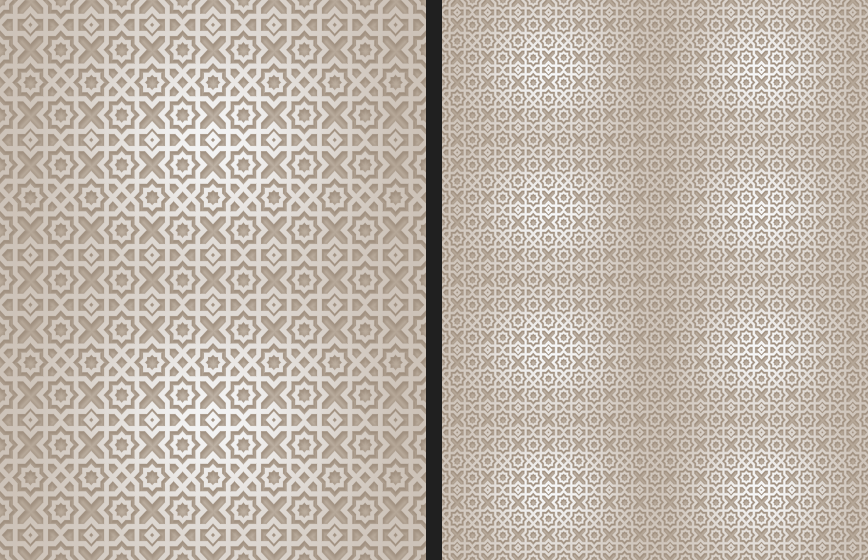
Left: one tile. Right: repeated 2 by 2.
Give the GLSL for this pattern, as a WebGL 1 fragment shader.

```glsl
precision highp float;
// Raised pearl lattice of eight-pointed stars and diamonds over shaded taupe, tiling both ways.
uniform vec2 u_resolution;

// Lengths are in units of one column width.
const float COLUMNS = 7.0;
const float BANDS = 2.0;
const float BAND_HEIGHT = 4.286;
const float RING = 0.25;            // half side of the squares forming a star ring
const float HALF_LINE = 0.040;
const float STAR_OUTER = 0.150;
const float STAR_HOLE = 0.082;
const float GEM_OUTER = 0.135;
const float GEM_HOLE = 0.033;
const vec2 SHADOW_SHIFT = vec2(-0.008, 0.028);
const float SHADOW_BLUR = 0.085;
const float SHADOW_STRENGTH = 0.85;

const vec3 GROUND_EDGE = vec3(0.725, 0.670, 0.610);
const vec3 GROUND_LIT = vec3(0.755, 0.710, 0.660);
const vec3 SHADOW = vec3(0.610, 0.545, 0.480);
const vec3 LINE_EDGE = vec3(0.805, 0.765, 0.725);
const vec3 LINE_LIT = vec3(0.955, 0.955, 0.955);

const float SQRT_HALF = 0.70710678;
const float TAU = 6.2831853;

float diamond(vec2 p, float radius) {
  return (abs(p.x) + abs(p.y) - radius) * SQRT_HALF;
}

// Union of an upright and a turned square.
float star(vec2 p, float halfSide) {
  p = abs(p);
  return min(max(p.x, p.y), (p.x + p.y) * SQRT_HALF) - halfSide;
}

float outline(float d) {
  return abs(d) - HALF_LINE;
}

float starWithRing(vec2 p) {
  float solid = max(star(p, STAR_OUTER), -star(p, STAR_HOLE));
  return min(solid, outline(star(p, RING)));
}

// Folds the canvas into half a column and one mirrored stretch of star lattice.
vec2 foldLattice(vec2 uv, float mirrorGap) {
  float x = abs(fract(uv.x * COLUMNS) - 0.5);
  float y = abs(fract(uv.y * BANDS + 0.5) - 0.5) * BAND_HEIGHT;
  float latticeY = y < mirrorGap ? y + 0.5 : abs(y - 2.0 * mirrorGap - 0.5);
  return vec2(x, latticeY);
}

// Signed distance to the raised ornament, negative inside.
float ornament(vec2 uv) {
  float mirrorGap = (BAND_HEIGHT - 2.0) / 6.0;
  vec2 p = foldLattice(uv, mirrorGap);

  // Two star rows, and the ring cut by the mirror line into a diamond.
  float d = min(starWithRing(p), starWithRing(p - 0.5));
  d = min(d, outline(star(p - vec2(0.0, 1.0), RING)));

  // Crossing lines between neighbouring stars.
  float linkRadius = 0.5 - RING / SQRT_HALF;
  d = min(d, outline(diamond(p - vec2(0.5, 0.0), linkRadius)));

  // Pierced gem on the mirror line.
  vec2 gem = p - vec2(0.0, 0.5 + mirrorGap);
  return min(d, max(diamond(gem, GEM_OUTER), -diamond(gem, GEM_HOLE)));
}

void main() {
  vec2 uv = gl_FragCoord.xy / u_resolution;
  vec2 canvasUnits = vec2(COLUMNS, BANDS * BAND_HEIGHT);
  float pixel = COLUMNS / u_resolution.x;

  // Soft light centred in each band, fading to the edges.
  float across = 0.5 - 0.5 * cos(TAU * uv.x);
  float down = 0.5 - 0.5 * cos(TAU * BANDS * uv.y);
  float light = across * mix(0.42, 1.0, down);

  // Ground with blurred drop shadow.
  float shadowDistance = ornament(uv + SHADOW_SHIFT / canvasUnits);
  float shade = 1.0 - smoothstep(-0.02, SHADOW_BLUR, shadowDistance);
  vec3 color = mix(GROUND_EDGE, GROUND_LIT, light);
  color = mix(color, SHADOW, shade * SHADOW_STRENGTH);

  // Raised lines.
  float cover = 1.0 - smoothstep(-0.7 * pixel, 0.7 * pixel, ornament(uv));
  color = mix(color, mix(LINE_EDGE, LINE_LIT, light), cover);

  gl_FragColor = vec4(color, 1.0);
}
```
